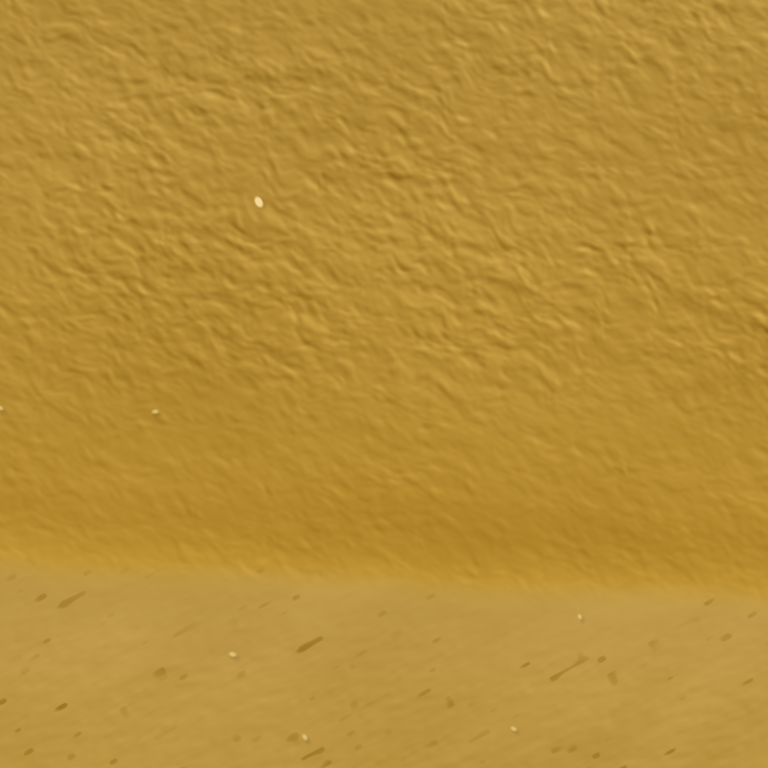
This texture is drawn by a Shadertoy shader. Its source:

```glsl
// Ochre plaster wall with a grainy relief, meeting a smoother pale ledge below.

float hash(vec2 p) {
    vec3 q = fract(vec3(p.xyx) * 0.1031);
    q += dot(q, q.yzx + 33.33);
    return fract((q.x + q.y) * q.z);
}

float noise(vec2 p) {
    vec2 cell = floor(p), f = fract(p);
    f = f * f * f * (f * (f * 6.0 - 15.0) + 10.0);
    float low = mix(hash(cell), hash(cell + vec2(1, 0)), f.x);
    float high = mix(hash(cell + vec2(0, 1)), hash(cell + vec2(1, 1)), f.x);
    return mix(low, high, f.y);
}

mat2 rotation(float angle) {
    float c = cos(angle), s = sin(angle);
    return mat2(c, s, -s, c);
}

float fbm(vec2 p, int octaves) {
    float sum = 0.0, weight = 0.5;
    for (int i = 0; i < octaves; i++) {
        sum += weight * noise(p);
        p = rotation(0.65) * p * 1.9 + 17.3;
        weight *= 0.5;
    }
    return sum;
}

// Grainy wall surface: ridges fall to the right, over broader lumps
float wallHeight(vec2 p) {
    vec2 warp = vec2(noise(p * 30.0 + 5.0), noise(p * 30.0 + 41.0)) - 0.5;
    vec2 q = rotation(0.55) * (p + warp * 0.010);
    float grain = fbm(q * vec2(54.0, 88.0) + 90.0, 2);
    float lumps = noise(rotation(0.3) * p * vec2(26.0, 42.0) + 130.0);
    return grain + 0.4 * lumps;
}

// Brushed ledge surface: short faint streaks rising to the right
float ledgeHeight(vec2 p) {
    vec2 q = rotation(-0.5) * p;
    return fbm(q * vec2(42.0, 80.0) + 60.0, 2);
}

// Brightness of slopes that face the light
float wallRelief(vec2 p, vec2 toLight) {
    return wallHeight(p) - wallHeight(p + toLight);
}

float ledgeRelief(vec2 p, vec2 toLight) {
    return ledgeHeight(p) - ledgeHeight(p + toLight);
}

// Sparse short dark pits in the ledge
float pits(vec2 p) {
    vec2 q = rotation(-0.5) * p;
    float cover = noise(q * vec2(45.0, 95.0) + 210.0);
    return smoothstep(0.84, 0.98, cover) * noise(p * 14.0 + 70.0);
}

// Soft oval chip; xy is its centre, z its radius
float chip(vec2 p, vec3 shape, float tilt, float softness) {
    vec2 q = rotation(tilt) * (p - shape.xy);
    float dist = length(q * vec2(1.25, 0.8)) - shape.z;
    return 1.0 - smoothstep(-softness, softness, dist);
}

vec3 wallColour(vec2 p) {
    vec3 top = vec3(0.704, 0.549, 0.228);
    vec3 middle = vec3(0.703, 0.540, 0.203);
    vec3 base = vec3(0.717, 0.549, 0.188);
    vec3 colour = mix(base, middle, smoothstep(0.28, 0.55, p.y));
    colour = mix(colour, top, smoothstep(0.5, 0.95, p.y));
    float stain = fbm(p * vec2(4.0, 6.0) + 11.0, 3) - 0.42;
    return colour + stain * vec3(0.05, 0.05, 0.045);
}

vec3 ledgeColour(vec2 p) {
    vec3 colour = mix(vec3(0.728, 0.578, 0.255), vec3(0.742, 0.592, 0.280),
                      smoothstep(0.0, 0.2, p.y));
    float stain = fbm(rotation(-0.5) * p * vec2(6.0, 14.0) + 23.0, 3) - 0.42;
    return colour + stain * 0.045;
}

void mainImage(out vec4 fragColor, in vec2 fragCoord) {
    vec2 p = fragCoord / iResolution.xy;
    vec2 toLight = vec2(0.55, 0.83) * 0.0055;

    // Sloping, slightly wavy seam between wall and ledge
    float seam = 0.266 - 0.047 * p.x + 0.010 * (noise(vec2(p.x * 14.0, 3.0)) - 0.5);
    float above = p.y - seam;
    float ledge = 1.0 - smoothstep(-0.022, 0.024, above);

    // Relief fades towards the seam and varies in patches
    float roughness = mix(0.085, 0.215, smoothstep(0.05, 0.42, above));
    roughness *= 0.7 + 0.6 * noise(p * vec2(6.0, 9.0) + 31.0);
    vec3 wall = wallColour(p);
    wall -= vec3(0.018, 0.019, 0.016) * exp(-pow((above - 0.075) / 0.035, 2.0));
    wall += roughness * wallRelief(p, toLight) * vec3(1.0, 0.95, 0.75);

    // The ledge grows coarser towards the bottom
    vec3 floorTone = ledgeColour(p);
    float brushed = mix(0.075, 0.035, smoothstep(-0.14, 0.0, above));
    floorTone += brushed * ledgeRelief(p, toLight) - 0.12 * pits(p);

    // Catch light along the rounded seam
    vec3 colour = mix(wall, floorTone, ledge);
    colour += vec3(0.024, 0.021, 0.008) * exp(-pow((above - 0.008) / 0.022, 2.0));

    // Pale chips, each with a faint shadow
    vec3 chips[7] = vec3[7](
        vec3(0.337, 0.737, 0.0058), vec3(0.202, 0.464, 0.0032),
        vec3(0.303, 0.148, 0.0036), vec3(0.397, 0.040, 0.0032),
        vec3(0.669, 0.051, 0.0030), vec3(0.755, 0.197, 0.0026),
        vec3(0.000, 0.469, 0.0034));
    float softness = max(0.0022, 1.0 / iResolution.y);
    for (int i = 0; i < 7; i++) {
        float strength = i == 0 ? 0.95 : 0.6;
        float tilt = i == 0 ? -0.5 : 3.0 * hash(chips[i].xy * 97.0);
        vec3 shade = chips[i] + vec3(0.003, -0.004, 0.0);
        colour *= 1.0 - 0.12 * chip(p, shade, tilt, softness * 2.0);
        colour = mix(colour, vec3(0.98, 0.86, 0.60), strength * chip(p, chips[i], tilt, softness));
    }

    fragColor = vec4(clamp(colour, 0.0, 1.0), 1.0);
}
```
